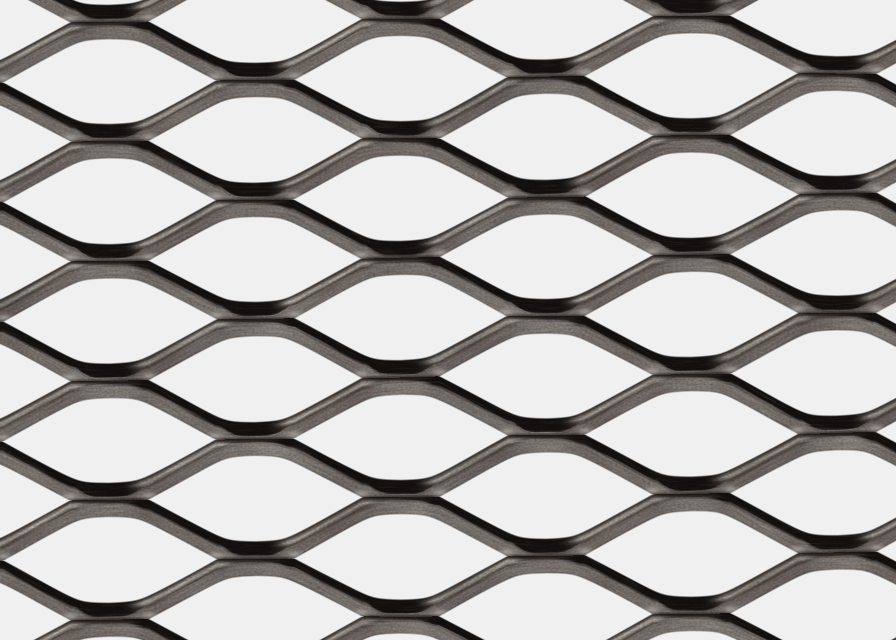
A WebGL 2 fragment shader for this texture:

```glsl
#version 300 es
precision highp float;

uniform vec2 u_resolution;
out vec4 outColor;

const float PI = 3.14159265;
const float ROW_HEIGHT = 0.0934;            // strand spacing, in canvas heights
const vec2 MESH_ORIGIN = vec2(0.626, 0.597);
const float MESH_TILT = 0.0105;
const float HALF_WAVE = 2.434;              // valley to crest, in row heights
const float SLOPE = 0.55;

const vec3 BACKDROP = vec3(0.94);
const vec3 BLACK_STEEL = vec3(0.07, 0.06, 0.055);
const vec3 DARK_STEEL = vec3(0.23, 0.20, 0.18);
const vec3 MID_STEEL = vec3(0.37, 0.34, 0.33);
const vec3 GRAY_STEEL = vec3(0.49, 0.47, 0.45);
const vec3 BRIGHT_STEEL = vec3(0.67, 0.65, 0.63);

vec2 hashGradient(vec2 cell) {
    vec2 h = vec2(dot(cell, vec2(127.1, 311.7)), dot(cell, vec2(269.5, 183.3)));
    return fract(sin(h) * 43758.55) * 2.0 - 1.0;
}

float gradientNoise(vec2 p) {
    vec2 i = floor(p);
    vec2 f = p - i;
    vec2 w = f * f * f * (f * (f * 6.0 - 15.0) + 10.0);
    vec2 e = vec2(0.0, 1.0);
    float a = dot(hashGradient(i), f);
    float b = dot(hashGradient(i + e.yx), f - e.yx);
    float c = dot(hashGradient(i + e.xy), f - e.xy);
    float d = dot(hashGradient(i + e.yy), f - e.yy);
    return mix(mix(a, b, w.x), mix(c, d, w.x), w.y);
}

// Height of an opening's edge: a flat middle with rounded corners, then a ramp
float edgeRamp(float offset) {
    float a = offset - 0.47;
    return -0.225 + SLOPE * 0.5 * (a + sqrt(a * a + 0.04));
}

float band(float t, float center, float halfWidth, float blur) {
    return 1.0 - smoothstep(halfWidth - blur, halfWidth + blur, abs(t - center));
}

// Lit metal; t runs from the lower to the upper edge, u along the strand
vec3 strandColor(float t, float u, vec2 q, float blur) {
    float phase = PI * u / HALF_WAVE;
    float rising = smoothstep(-0.55, 0.55, sin(phase));
    float valley = smoothstep(0.72, 0.98, cos(phase));
    float crest = smoothstep(0.72, 0.98, -cos(phase));
    float streaks = gradientNoise(vec2(q.x * 2.2, t * 9.0 + floor(q.y) * 17.0));
    float grain = gradientNoise(q * vec2(22.0, 30.0));
    float patches = gradientNoise(q * 0.9 + 4.3);

    // Front face
    float faceTop = mix(0.57, 0.50, rising);
    faceTop = mix(mix(faceTop, 0.74, crest), 0.12, valley);
    faceTop += 0.05 * streaks;
    float faceLight = 0.62 - 0.25 * rising + 0.25 * crest + 0.6 * streaks + 0.7 * patches;
    vec3 face = mix(MID_STEEL, GRAY_STEEL, clamp(faceLight, 0.0, 1.3));
    face *= 0.86 + 0.14 * smoothstep(0.0, 0.12, t);

    // Upper face: black where it falls, a worn bright streak where it rises
    vec3 shaded = mix(BLACK_STEEL, DARK_STEEL, clamp(0.5 * crest + 0.6 * streaks, 0.0, 1.0));
    vec3 worn = mix(GRAY_STEEL, BRIGHT_STEEL, clamp(0.45 + streaks + patches, 0.0, 1.0));
    float streak = band(t, 0.75 + 0.04 * patches, 0.11, 0.07 + blur);
    vec3 lit = mix(DARK_STEEL, worn, streak);
    vec3 upper = mix(shaded, lit, rising * (1.0 - valley) * (1.0 - 0.7 * crest));
    vec3 color = mix(face, upper, smoothstep(-0.05 - blur, 0.05 + blur, t - faceTop));

    // Thin bright ridge between the faces
    float ridge = band(t, faceTop + 0.03, 0.025, 0.035 + blur);
    color = mix(color, BRIGHT_STEEL, ridge * clamp(0.3 + 0.3 * valley + 0.8 * patches, 0.0, 0.8));
    return color * (1.0 + 0.22 * grain);
}

void main() {
    vec2 p = gl_FragCoord.xy / u_resolution.y - MESH_ORIGIN;
    p.y -= MESH_TILT * p.x;
    vec2 q = p / ROW_HEIGHT;
    float pixel = 1.0 / (u_resolution.y * ROW_HEIGHT);

    // Slight unevenness of the stretched sheet
    q += 0.035 * vec2(gradientNoise(q * 0.45), gradientNoise(q * 0.5 + 9.0));

    // Neighbouring strands are half a wave apart
    float row = floor(q.y);
    float y = q.y - row - 0.5;
    float u = mod(q.x + (mod(row, 2.0) + 1.0) * HALF_WAVE, 2.0 * HALF_WAVE) - HALF_WAVE;
    float top = edgeRamp(abs(u));
    float bottom = -edgeRamp(HALF_WAVE - abs(u));

    float inside = min(top - y, y - bottom) / sqrt(1.0 + SLOPE * SLOPE);
    float coverage = smoothstep(-pixel, pixel, inside);

    float lower = max(bottom, -0.5);
    float thickness = min(top, 0.5) - lower;
    float t = clamp((y - lower) / thickness, 0.0, 1.0);
    vec3 metal = strandColor(t, u, q, pixel / thickness);

    // Dark seam and side glints where two strands join
    float joint = smoothstep(1.75, 1.5, min(abs(u), HALF_WAVE - abs(u)) + 1.0);
    float seam = band(abs(y), 0.5, 0.02, 0.02 + pixel);
    metal = mix(metal, BLACK_STEEL, 0.6 * seam * joint);
    vec2 glint = vec2(abs(u) - 0.66, (y + 0.43) * 2.2);
    metal = mix(metal, BRIGHT_STEEL, 0.7 * exp(-dot(glint, glint) * 70.0));

    outColor = vec4(mix(BACKDROP, metal, coverage), 1.0);
}
```
